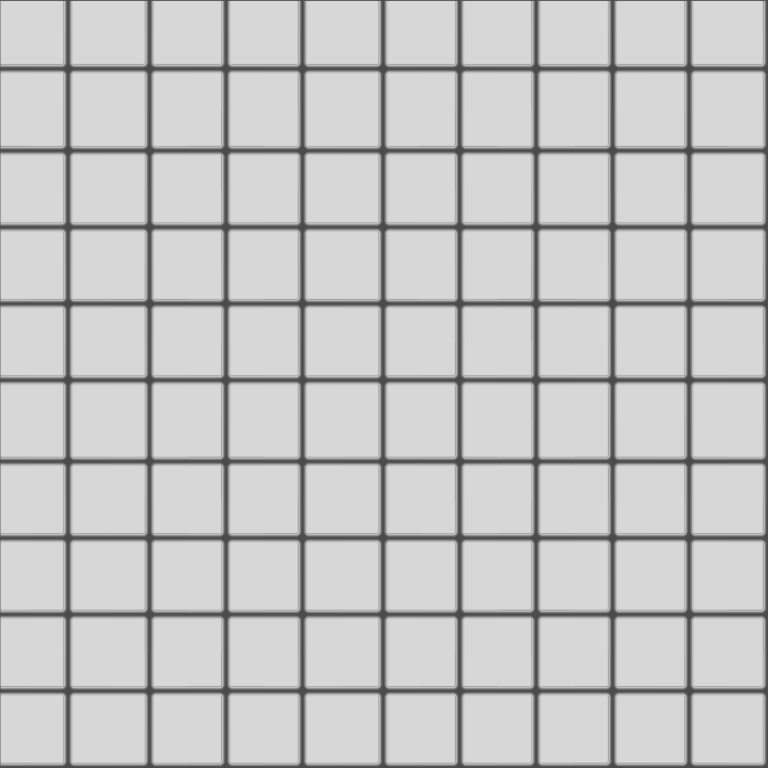
A three.js fragment shader for this pattern:

```glsl
// Light grey square tiles in a ten by ten grid, with soft dark joints and a fine lip at each rim.
varying vec2 vUv;

const int LINES = 11;
const float PITCH = 0.0996;                              // regular spacing of the joints
const float ORIGIN_X = -0.0110;                          // place of joint 0 on each axis
const float ORIGIN_Y = 0.0007;
const vec3 JOG_AT_X = vec3(2.0, 5.0, 10.0);              // joints where the spacing stretches
const vec3 JOG_BY_X = vec3(0.0065, 0.0054, 0.0025);
const vec3 JOG_AT_Y = vec3(5.0, 9.0, 10.0);
const vec3 JOG_BY_Y = vec3(0.0063, 0.0070, 0.0);
const float JOINT_HALF = 0.0066;                         // half width of a joint with its fade
const float CORNER = 0.0085;                             // corner rounding, from the joint centre
const float LIP_AT = 0.0057;                             // distance of the lip from the centre
const float LIP_WIDTH = 0.0008;
const float LIP_DEPTH = 0.20;
const float GLINT_AT = 0.0043;                           // paler band between lip and joint
const float GLINT = 0.07;
const float FRAME_WIDTH = 0.0022;
const vec3 TILE = vec3(0.843);
const vec3 JOINT = vec3(0.295);

// Signed offset from the nearest joint, and the index of that joint.
vec2 nearestJoint(float p, float origin, vec3 jogAt, vec3 jogBy) {
  vec2 best = vec2(1.0, 0.0);
  for (int i = 0; i < LINES; i++) {
    float k = float(i);
    float offset = p - (origin + PITCH * k + dot(step(jogAt, vec3(k)), jogBy));
    if (abs(offset) < abs(best.x)) best = vec2(offset, k);
  }
  return best;
}

float band(float d, float center, float width) {
  float t = (d - center) / width;
  return exp(-t * t);
}

void main() {
  vec2 jointX = nearestJoint(vUv.x, ORIGIN_X, JOG_AT_X, JOG_BY_X);
  vec2 jointY = nearestJoint(vUv.y, ORIGIN_Y, JOG_AT_Y, JOG_BY_Y);
  vec2 gap = abs(vec2(jointX.x, jointY.x));

  // Distance into the tile, rounded at the corners.
  float depth = CORNER - length(max(CORNER - gap, 0.0));
  depth = min(depth, CORNER);
  float tone = smoothstep(0.0, JOINT_HALF, depth);
  vec3 color = mix(JOINT, TILE, tone);

  // The lip is strong on the right and lower rims, and varies a little by joint.
  float blend = smoothstep(-0.001, 0.001, gap.x - gap.y);
  float facing = mix(step(jointX.x, 0.0), step(0.0, jointY.x), blend);
  float wear = 0.8 + 0.2 * sin(2.3 * jointX.y + 1.0) * sin(1.7 * jointY.y + 0.6);
  float lip = mix(0.2, 1.0, facing) * wear;
  color += lip * (GLINT * band(depth, GLINT_AT, LIP_WIDTH)
                - LIP_DEPTH * band(depth, LIP_AT, LIP_WIDTH));

  // Hairline along the left and top borders.
  float left = 0.45 * (1.0 - smoothstep(0.0004, FRAME_WIDTH, vUv.x));
  float top = 0.9 * (1.0 - smoothstep(0.0004, FRAME_WIDTH, 1.0 - vUv.y));
  color = mix(color, JOINT, max(left, top));

  gl_FragColor = vec4(color, 1.0);
}
```
